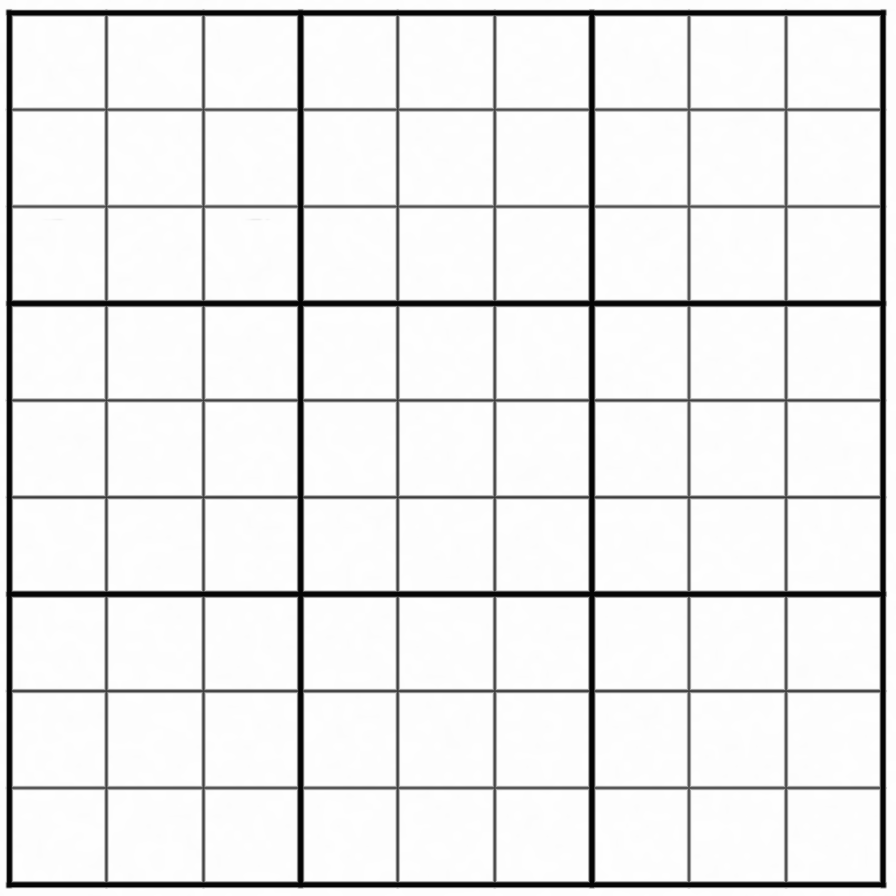
A Shadertoy shader for this pattern:

```glsl
// Blank nine-by-nine puzzle grid: thin grey cell rules, heavy black block rules, white paper.

const float CELLS = 9.0;
const float BLOCK = 3.0;
const vec2 GRID_MIN = vec2(0.0104, 0.0124);
const vec2 GRID_MAX = vec2(0.9857, 0.9857);
const float THIN_HALF = 0.0017;
const float THICK_HALF = 0.0034;
const float EDGE_BLUR = 0.0017;
const float PAPER = 0.993;
const float BLACK = 0.02;

float hash(vec2 p) {
    return fract(sin(dot(p, vec2(127.1, 311.7))) * 43758.5453);
}

float valueNoise(vec2 p) {
    vec2 i = floor(p);
    vec2 f = fract(p);
    f = f * f * (3.0 - 2.0 * f);
    float low = mix(hash(i), hash(i + vec2(1.0, 0.0)), f.x);
    float high = mix(hash(i + vec2(0.0, 1.0)), hash(i + vec2(1.0, 1.0)), f.x);
    return mix(low, high, f.y);
}

float softBand(float dist, float halfWidth, float blur) {
    return 1.0 - smoothstep(halfWidth - blur, halfWidth + blur, dist);
}

// Ink of the nearest rule along one axis; seed tells the axes apart
float ruleInk(float pos, float start, float end, float blur, float seed) {
    float pitch = (end - start) / CELLS;
    float index = clamp(round((pos - start) / pitch), 0.0, CELLS);
    float dist = abs(pos - start - index * pitch);
    float heavy = 1.0 - step(0.5, mod(index, BLOCK));
    float thinStrength = 0.70 + 0.10 * hash(vec2(index, seed));
    float strength = mix(thinStrength, 1.0, heavy);
    return strength * softBand(dist, mix(THIN_HALF, THICK_HALF, heavy), blur);
}

// Coverage of the whole grid, out to the outer edge of its frame
float gridMask(vec2 p, float blur) {
    vec2 q = abs(p - 0.5 * (GRID_MIN + GRID_MAX)) - 0.5 * (GRID_MAX - GRID_MIN);
    return softBand(max(q.x, q.y), THICK_HALF, blur);
}

// Faint broken dashes left on the paper
float dashInk(vec2 p, float blur) {
    float ink = 0.0;
    for (int i = 0; i < 2; i++) {
        vec2 q = abs(p - vec2(0.060 + 0.228 * float(i), 0.755));
        float dash = softBand(q.x, 0.012, 0.004) * softBand(q.y, 0.0006, blur);
        ink = max(ink, dash * valueNoise(p * 180.0));
    }
    return 0.12 * ink;
}

void mainImage(out vec4 fragColor, in vec2 fragCoord) {
    vec2 p = fragCoord / iResolution.xy;
    float blur = max(EDGE_BLUR, 0.75 / min(iResolution.x, iResolution.y));

    // Rules in both directions, trimmed to the frame
    float across = ruleInk(p.x, GRID_MIN.x, GRID_MAX.x, blur, 1.0);
    float down = ruleInk(p.y, GRID_MIN.y, GRID_MAX.y, blur, 2.0);
    float ink = max(across, down) * gridMask(p, blur);
    ink = max(ink, dashInk(p, blur));

    // Barely mottled paper under the ink
    float paper = PAPER + 0.007 * (valueNoise(p * 90.0) - 0.5);
    fragColor = vec4(vec3(mix(paper, BLACK, ink)), 1.0);
}
```
